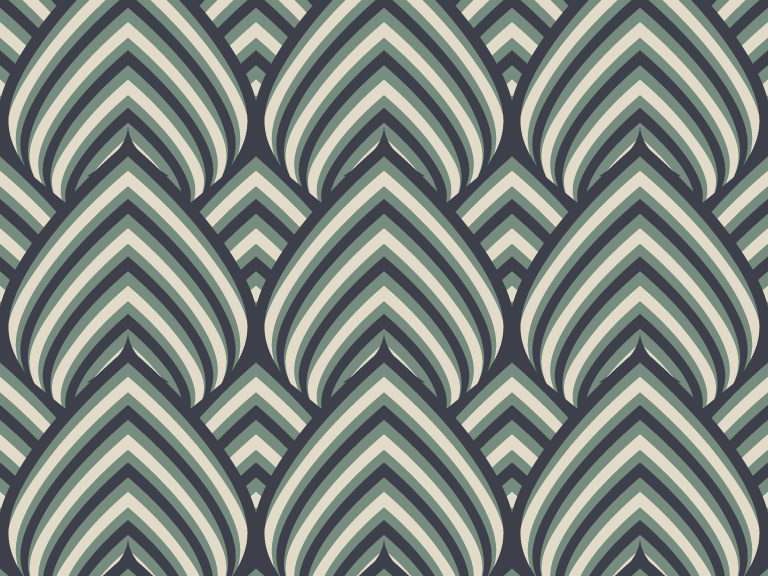
This pattern is drawn by a WebGL 2 fragment shader. Its source:

```glsl
#version 300 es
precision highp float;
// Art-deco ogee leaves in overlapping columns, each filled with nested stripes.
// A polar outline around the leaf foot gives self-similar contours; leaves are
// layered from top to bottom, with a second set of columns behind the first.
uniform vec2 u_resolution;
out vec4 fragColor;

// Lengths are in column widths
const float COLUMNS = 3.0;
const float ROW_HEIGHT = 0.805;
const float FIRST_TIP = 1.762;
const float FOOT_DEPTH = 1.367;
const float APEX_RADIUS = 1.303;
const float MAX_ANGLE = 0.885;
const float STRIPES = 5.8;
const float BORDER = 0.045;
const int SAMPLES = 4;

const vec3 INK = vec3(0.24, 0.25, 0.29);
const vec3 SAGE = vec3(0.46, 0.55, 0.495);
const vec3 CREAM = vec3(0.89, 0.86, 0.79);

// Angle from the leaf axis, 0 on the axis and 1 along the lower flank
float flankAngle(vec2 q) {
  return atan(abs(q.x), q.y) / MAX_ANGLE;
}

// Scale of the contour through q, measured from the foot: 1 on the outline
float contourScale(vec2 q) {
  float u = min(flankAngle(q), 1.0);
  float shoulder = 1.0 + u * (-0.75 + u * (0.55 - 0.27 * u));
  float closing = pow(max(1.0 - pow(u, 12.0), 0.0), 0.33);
  return length(q) / max(APEX_RADIUS * shoulder * closing, 0.001);
}

// Stripe colour; the outer sage band tapers away down the flank
vec3 stripeColor(float phase, float u) {
  float taper = smoothstep(0.4, 0.95, u);
  float band = fract(phase);
  float inkEnd = mix(0.26, 0.36, taper);
  float sageEnd = mix(0.51, 0.39, taper);
  float creamEnd = mix(0.78, 0.80, taper);
  if (band < inkEnd) return INK;
  return band > sageEnd && band < creamEnd ? CREAM : SAGE;
}

// Paint one leaf over a base colour; p is relative to the tip, y upward
vec3 paintLeaf(vec3 base, vec2 p) {
  vec2 q = p + vec2(0.0, FOOT_DEPTH);
  float scale = contourScale(q);
  float depth = -p.y;
  bool inSpike = depth > 0.0 && depth < 0.2 && abs(p.x) < 4.0 * depth * depth;
  if (scale > 1.0 && !inSpike) return base;

  // Inner distance to the outline, from the local gradient
  const float STEP = 0.002;
  vec2 gradient = vec2(contourScale(q + vec2(STEP, 0.0)) - scale,
                       contourScale(q + vec2(0.0, STEP)) - scale) / STEP;
  float u = flankAngle(q);
  float inset = (1.0 - scale) / max(length(gradient), 0.001);
  inset = min(inset, (1.0 - u) * MAX_ANGLE * length(q));
  if (inset < BORDER) return INK;
  return stripeColor(STRIPES * (1.0 - scale), u);
}

// Each lower leaf covers the foot of the one above it
vec3 paintColumn(vec3 base, vec2 p) {
  float x = fract(p.x) - 0.5;
  float row = ceil((p.y - FIRST_TIP) / ROW_HEIGHT);
  for (int i = 1; i >= 0; i--) {
    float tip = FIRST_TIP + (row + float(i)) * ROW_HEIGHT;
    base = paintLeaf(base, vec2(x, p.y - tip));
  }
  return base;
}

vec3 pattern(vec2 p) {
  vec3 behind = paintColumn(INK, p + vec2(0.5, 0.0));
  return paintColumn(behind, p);
}

void main() {
  // Average a grid of samples to smooth the edges
  vec3 total = vec3(0.0);
  for (int j = 0; j < SAMPLES; j++) {
    for (int i = 0; i < SAMPLES; i++) {
      vec2 offset = (vec2(i, j) + 0.5) / float(SAMPLES) - 0.5;
      total += pattern((gl_FragCoord.xy + offset) * COLUMNS / u_resolution.x);
    }
  }
  fragColor = vec4(total / float(SAMPLES * SAMPLES), 1.0);
}
```
